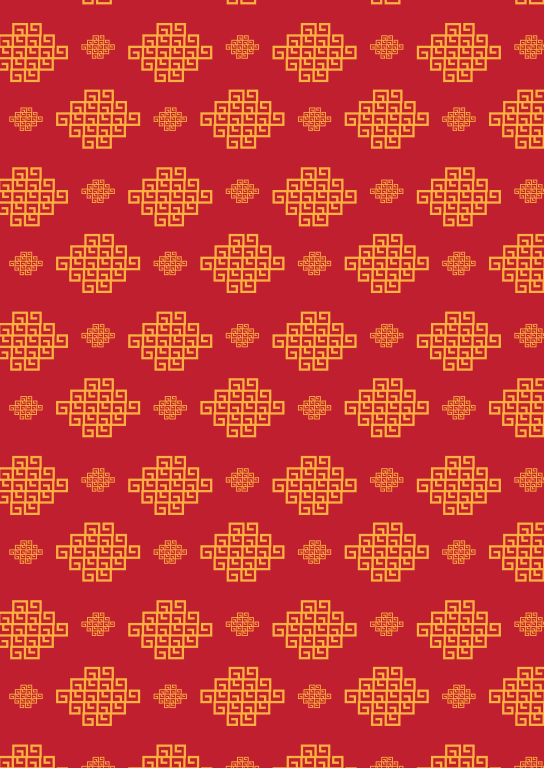
This pattern is drawn by a WebGL 2 fragment shader. Its source:

```glsl
#version 300 es
precision highp float;
// Gold key-fret lozenges, large and small, in a half-drop layout on red.
// Each lozenge stacks rows of 1, 2, 3, 2, 1 S-shaped spirals built from box
// distances; the result is averaged over a subpixel grid.

uniform vec2 u_resolution;
out vec4 fragColor;

// Lengths are fractions of the canvas height; fret sizes are in stroke widths.
#define PERIOD 0.1879
#define ORIGIN vec2(0.2217, 0.9388)
#define BIG_DROP 0.0072
#define BIG_STROKE 0.00296
#define SMALL_STROKE 0.00117
#define CELL vec2(6.0, 5.0)
#define ROW_SHEAR 0.22
#define SAMPLES 4
#define RED vec3(0.75, 0.12, 0.18)
#define GOLD vec3(0.99, 0.69, 0.25)

// Axis-aligned stroke from a to b, one unit wide with square ends.
float bar(vec2 p, vec2 a, vec2 b) {
    vec2 d = abs(p - 0.5 * (a + b)) - 0.5 * abs(b - a) - 0.5;
    return max(d.x, d.y);
}

// Two spirals joined into an S; the right half is the left half turned over.
float doubleSpiral(vec2 p) {
    if (p.x > 0.0) p = -p;
    float w = CELL.x, h = 0.5 * CELL.y;
    float d = bar(p, vec2(-w, h), vec2(0.0, h));              // top
    d = min(d, bar(p, vec2(0.0, -h), vec2(0.0, h)));          // joining stem
    d = min(d, bar(p, vec2(-w, -h), vec2(-w, h)));            // outer side
    d = min(d, bar(p, vec2(-w, -h), vec2(-2.0, -h)));         // bottom
    d = min(d, bar(p, vec2(-2.0, -h), vec2(-2.0, 0.0)));      // hook
    return min(d, bar(p, vec2(-4.0, 0.0), vec2(-2.0, 0.0)));  // hook tip
}

// Stepped lozenge: five slightly sheared rows sharing their borders.
float lozenge(vec2 p) {
    float d = 1e3;
    float pairWidth = 2.0 * CELL.x;
    for (int i = -2; i <= 2; i++) {
        float row = float(i);
        float count = 3.0 - abs(row);
        vec2 q = p - vec2(ROW_SHEAR, CELL.y) * row;
        float index = clamp(floor(q.x / pairWidth + 0.5 * count), 0.0, count - 1.0);
        q.x -= pairWidth * (index - 0.5 * (count - 1.0));
        d = min(d, doubleSpiral(q));
    }
    return d;
}

// Lozenge repeated on the square lattice through a given centre.
float repeated(vec2 p, vec2 center, float stroke) {
    vec2 q = mod(p - center + 0.5 * PERIOD, PERIOD) - 0.5 * PERIOD;
    return lozenge(q / stroke) * stroke;
}

float pattern(vec2 p) {
    float halfStep = 0.5 * PERIOD;
    vec2 p0 = p - ORIGIN;
    float d = repeated(p0, vec2(0.0, -BIG_DROP), BIG_STROKE);
    d = min(d, repeated(p0, vec2(halfStep, -halfStep), BIG_STROKE));
    d = min(d, repeated(p0, vec2(halfStep, 0.0), SMALL_STROKE));
    return min(d, repeated(p0, vec2(0.0, -halfStep), SMALL_STROKE));
}

void main() {
    float pixel = 1.0 / u_resolution.y;
    float subpixel = pixel / float(SAMPLES);

    // Average soft-edged coverage so the finest strokes stay even.
    float coverage = 0.0;
    for (int j = 0; j < SAMPLES; j++) {
        for (int i = 0; i < SAMPLES; i++) {
            vec2 offset = (vec2(i, j) + 0.5) / float(SAMPLES) - 0.5;
            float d = pattern((gl_FragCoord.xy + offset) * pixel);
            coverage += clamp(0.5 - d / subpixel, 0.0, 1.0);
        }
    }
    coverage /= float(SAMPLES * SAMPLES);

    fragColor = vec4(mix(RED, GOLD, coverage), 1.0);
}
```
